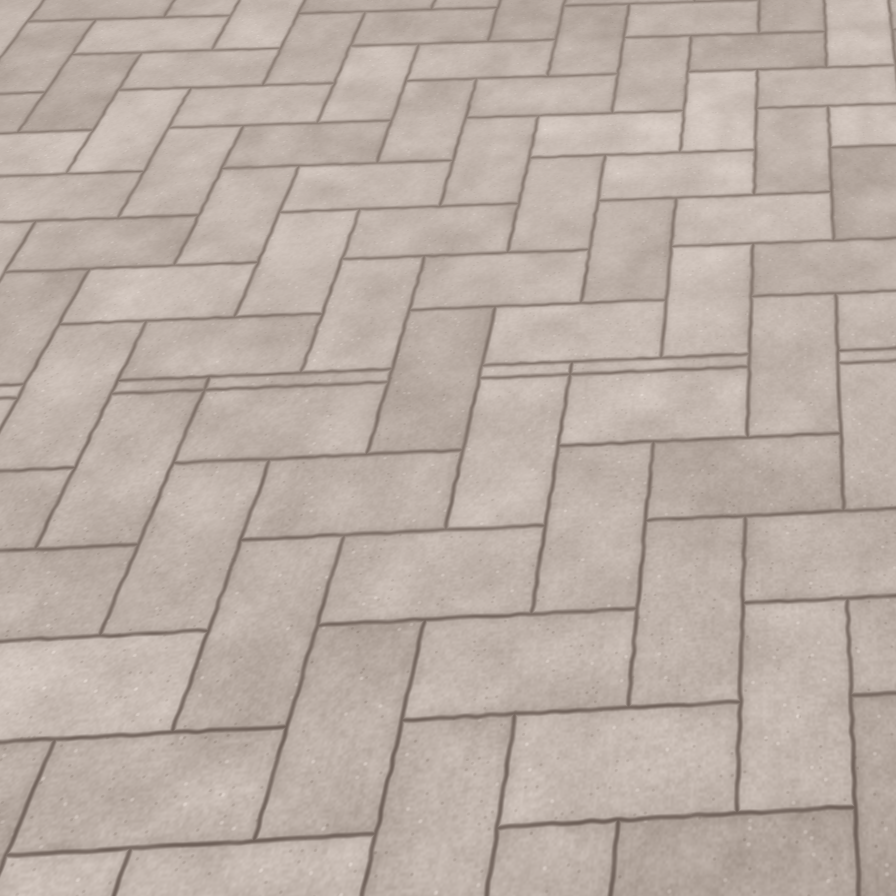
Give the GLSL for this texture, as a WebGL 1 fragment shader.

```glsl
precision highp float;
// Herringbone paving of worn grey-beige blocks receding in perspective, with one thin strip course.
uniform vec2 u_resolution;

const vec3 STONE = vec3(0.748, 0.699, 0.666);
const vec3 JOINT_NEAR = vec3(0.43, 0.375, 0.345);
const vec3 JOINT_FAR = vec3(0.53, 0.475, 0.44);
const float STRIP_TOP = -2.19;
const float STRIP_BOTTOM = -2.0;
const float FAR_ROW_DEPTH = 0.916;

float hash(vec2 p) {
  return fract(sin(dot(p, vec2(127.1, 311.7))) * 43758.545);
}

float noise(vec2 p) {
  vec2 i = floor(p), f = fract(p);
  f = f * f * (3.0 - 2.0 * f);
  float low = mix(hash(i), hash(i + vec2(1.0, 0.0)), f.x);
  float high = mix(hash(i + vec2(0.0, 1.0)), hash(i + vec2(1.0, 1.0)), f.x);
  return mix(low, high, f.y);
}

float fbm(vec2 p) {
  float sum = 0.0, weight = 0.5;
  for (int i = 0; i < 4; i++) {
    sum += weight * noise(p);
    p = p * 2.03 + vec2(17.3, 9.1);
    weight *= 0.5;
  }
  return sum / 0.9375;
}

// Depth below the horizon in canvas units
float depthBelowHorizon(vec2 uv) {
  return 2.098 - uv.y - 0.0053 * uv.x;
}

// Canvas to ground: x runs right, y runs toward the viewer, in block widths
vec2 groundPoint(vec2 uv, float depth) {
  float across = 15.1 * (uv.x - 0.2926 * uv.y - 0.2653) / depth;
  float along = 18.1 - (31.01 - 0.96 * uv.x) / depth;
  return vec2(across, along);
}

// Courses beyond the strip are shallower; the strip itself collapses to one line
float courseRow(float y) {
  if (y > STRIP_BOTTOM) return y;
  if (y > STRIP_TOP) return STRIP_BOTTOM + 0.001;
  return STRIP_BOTTOM + (y - STRIP_TOP) / FAR_ROW_DEPTH;
}

// Low corner in xy and size in zw of the 2:1 block containing p
vec4 herringboneBlock(vec2 p) {
  vec2 cell = floor(p);
  float part = floor(mod(cell.x - cell.y + 0.5, 4.0));
  vec2 size = part < 1.5 ? vec2(2.0, 1.0) : vec2(1.0, 2.0);
  if (part == 1.0) cell.x -= 1.0;
  if (part == 2.0) cell.y -= 1.0;
  return vec4(cell, size);
}

// Round flecks scattered on a jittered grid
float flecks(vec2 p, float share) {
  vec2 cell = floor(p);
  vec2 center = 0.3 + 0.4 * vec2(hash(cell + 3.7), hash(cell + 8.2));
  float dotShape = 1.0 - smoothstep(0.08, 0.45, length(fract(p) - center));
  return dotShape * step(1.0 - share, hash(cell + 21.4));
}

vec3 stoneColor(vec2 ground, vec2 blockId, float far) {
  float tone = hash(blockId + 5.3);
  float accent = hash(blockId + 41.9);
  vec2 p = ground + 13.0 * vec2(tone, accent);
  float shade = (tone - 0.5) * 0.085;
  shade += 0.035 * smoothstep(0.87, 0.93, accent) - 0.03 * smoothstep(0.13, 0.07, accent);
  shade += (fbm(p * 2.2) - 0.5) * 0.13;
  shade += (noise(p * vec2(24.0, 22.0)) - 0.5) * mix(0.045, 0.02, far);
  shade += (noise(p * vec2(43.0, 38.0)) - 0.5) * mix(0.04, 0.01, far);
  shade += flecks(p * 17.0, 0.035) * mix(0.08, 0.03, far);
  shade -= flecks(p * 21.0 + 4.0, 0.03 + 0.05 * accent) * mix(0.07, 0.02, far);
  return STONE + shade * vec3(0.97, 1.0, 1.03);
}

void main() {
  vec2 uv = gl_FragCoord.xy / u_resolution;
  float depth = depthBelowHorizon(uv);
  float far = smoothstep(2.1, 1.1, depth);
  vec2 ground = groundPoint(uv, depth);
  vec2 groundPerCanvas = vec2(15.1 / depth, 30.5 / (depth * depth));

  // Slightly uneven block edges
  vec2 wobble = vec2(noise(ground * 9.0), noise(ground * 9.0 + 31.0)) - 0.5;
  vec2 laid = ground + 0.018 * wobble;
  vec2 p = vec2(laid.x, courseRow(laid.y));
  vec4 block = herringboneBlock(p);
  vec2 edge = min(p - block.xy, block.xy + block.zw - p);

  // Cut pieces in the strip have their own edges; upright blocks run through it
  bool inStrip = laid.y > STRIP_TOP && laid.y < STRIP_BOTTOM;
  bool cutPiece = inStrip && block.y > STRIP_BOTTOM - 0.5;
  if (cutPiece) edge.y = min(laid.y - STRIP_TOP, STRIP_BOTTOM - laid.y);

  // Joints, softened by the ground covered per canvas unit
  vec2 halfWidth = 0.013 + 0.0008 * groundPerCanvas;
  vec2 blur = max(0.0022, 1.0 / u_resolution.y) * groundPerCanvas;
  vec2 gap = 1.0 - smoothstep(halfWidth - blur, halfWidth + blur, edge);
  float joint = max(gap.x, gap.y) * (0.8 + 0.2 * noise(ground * 6.0));
  float grime = 1.0 - smoothstep(0.0, 0.13, min(edge.x, edge.y));

  vec3 color = stoneColor(ground, block.xy, far) - 0.035 * grime;
  color = mix(color, mix(JOINT_NEAR, JOINT_FAR, far), joint);
  gl_FragColor = vec4(color, 1.0);
}
```
